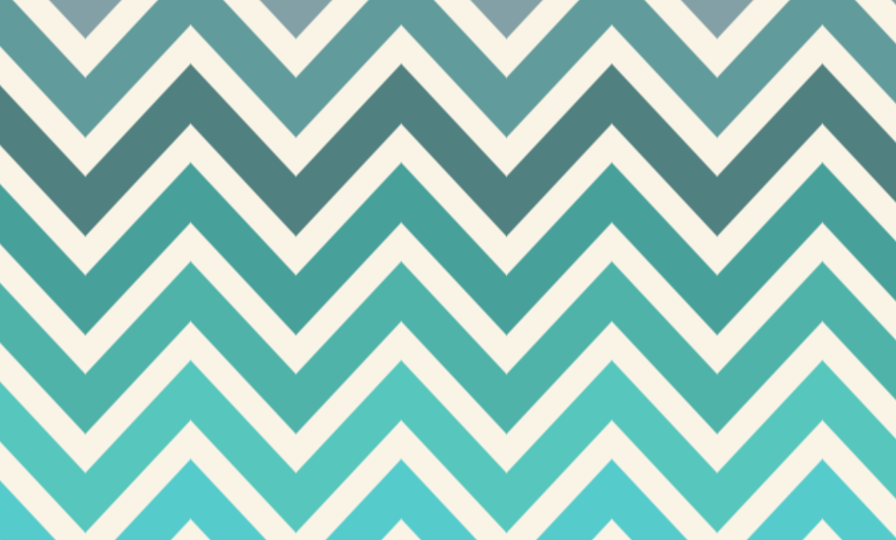
Write a Shadertoy shader that draws this pattern.

```glsl
// Horizontal chevron stripes on cream, shaded from slate grey through teal to aqua.
// A triangle wave shears the depth below the top edge, so that every zigzag
// becomes a straight band with its own colour.

// Lengths are in canvas heights
const float PERIOD    = 0.3900;  // width of one zigzag
const float VALLEY_X  = 0.1580;  // position of the first valley
const float RISE      = 0.2087;  // height from valley to peak
const float PITCH     = 0.1830;  // vertical spacing of stripes
const float THICKNESS = 0.1109;  // vertical thickness of a stripe
const float FIRST_MID = 0.0163;  // depth of the first stripe's centre at a valley
const float SOFTNESS  = 0.0030;  // half width of the edge blend

const vec3 CREAM = vec3(0.980, 0.957, 0.906);

const int STRIPES = 7;
const vec3 STRIPE_COLORS[STRIPES] = vec3[STRIPES](
    vec3(0.510, 0.627, 0.647),
    vec3(0.380, 0.608, 0.608),
    vec3(0.314, 0.502, 0.498),
    vec3(0.282, 0.627, 0.604),
    vec3(0.310, 0.702, 0.667),
    vec3(0.341, 0.776, 0.737),
    vec3(0.337, 0.796, 0.800)
);

// Triangle wave: 0 in the valleys, 1 on the peaks
float zigzag(float x) {
    return 2.0 * abs(fract((x - VALLEY_X) / PERIOD + 0.5) - 0.5);
}

void mainImage(out vec4 fragColor, in vec2 fragCoord) {
    vec2 p = fragCoord / iResolution.y;

    // Straighten the zigzags, then find the nearest stripe
    float depth = 1.0 - p.y + RISE * zigzag(p.x);
    float row = (depth - FIRST_MID) / PITCH;
    float index = floor(row + 0.5);

    // Signed distance to the stripe edge, corrected for its slope
    float slope = 2.0 * RISE / PERIOD;
    float edge = (abs(row - index) * PITCH - 0.5 * THICKNESS) / sqrt(1.0 + slope * slope);

    float soft = max(SOFTNESS, 0.75 / iResolution.y);
    float cover = 1.0 - smoothstep(-soft, soft, edge);
    vec3 stripe = STRIPE_COLORS[clamp(int(index), 0, STRIPES - 1)];

    fragColor = vec4(mix(CREAM, stripe, cover), 1.0);
}
```
